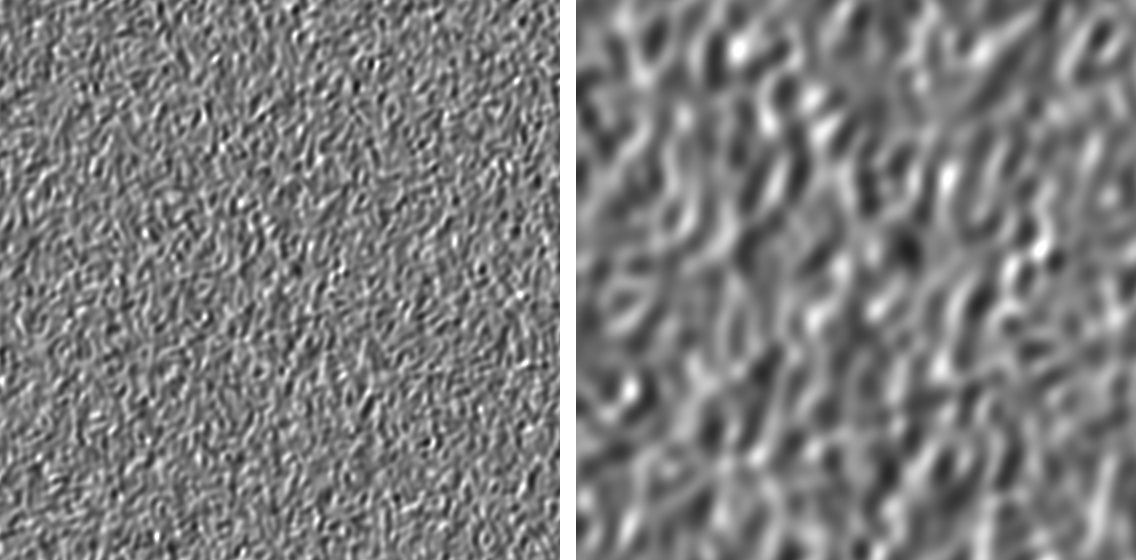
Left: the whole. Right: its middle third, enlarged.
Reproduce this texture procedurally as a Shadertoy shader.

```glsl
// Grey grained surface: short soft streaks leaning to the upper right.
// Band-limited Gabor noise: every grid cell scatters small wave packets
// whose direction, frequency and phase vary about a common lean.

const float TAU = 6.2831853;
const float CELLS = 30.0;         // grid cells across the canvas height
const int PACKETS_PER_CELL = 12;

// Integer hash giving three independent values in 0..1
vec3 hash3(ivec3 p) {
    uvec3 v = uvec3(p) * 1664525u + 1013904223u;
    v.x += v.y * v.z;
    v.y += v.z * v.x;
    v.z += v.x * v.y;
    v ^= v >> 16u;
    v.x += v.y * v.z;
    v.y += v.z * v.x;
    v.z += v.x * v.y;
    return vec3(v >> 8u) / 16777216.0;
}

// One wave under a smooth round window that vanishes one cell from its centre
float wavePacket(vec2 offset, float angle, float frequency, float phase) {
    float window = max(0.0, 1.0 - dot(offset, offset));
    window *= window;
    vec2 normal = vec2(cos(angle), sin(angle));
    return window * window * cos(TAU * (frequency * dot(offset, normal) + phase));
}

// Sum of the packets in the 3 by 3 cells around p
float gaborNoise(vec2 p) {
    ivec2 home = ivec2(floor(p));
    float sum = 0.0;
    for (int y = -1; y <= 1; y++) {
        for (int x = -1; x <= 1; x++) {
            ivec2 cell = home + ivec2(x, y);
            for (int i = 0; i < PACKETS_PER_CELL; i++) {
                vec3 place = hash3(ivec3(cell + 100, 2 * i));
                vec3 shape = hash3(ivec3(cell + 100, 2 * i + 1));
                vec2 offset = p - vec2(cell) - place.xy;

                // Wave normals gather around a slope across the streaks
                float angle = -0.36 + 1.25 * (shape.x + shape.y - 1.0);
                float frequency = mix(0.6, 1.75, shape.z);
                sum += wavePacket(offset, angle, frequency, place.z);
            }
        }
    }
    return sum;
}

void mainImage(out vec4 fragColor, in vec2 fragCoord) {
    vec2 uv = fragCoord / iResolution.y;
    float noise = gaborNoise(uv * CELLS);

    // The square term makes light grains slightly stronger than dark ones
    float grey = 0.480 + 0.088 * noise + 0.004 * noise * noise;
    fragColor = vec4(vec3(clamp(grey, 0.0, 1.0)), 1.0);
}
```
